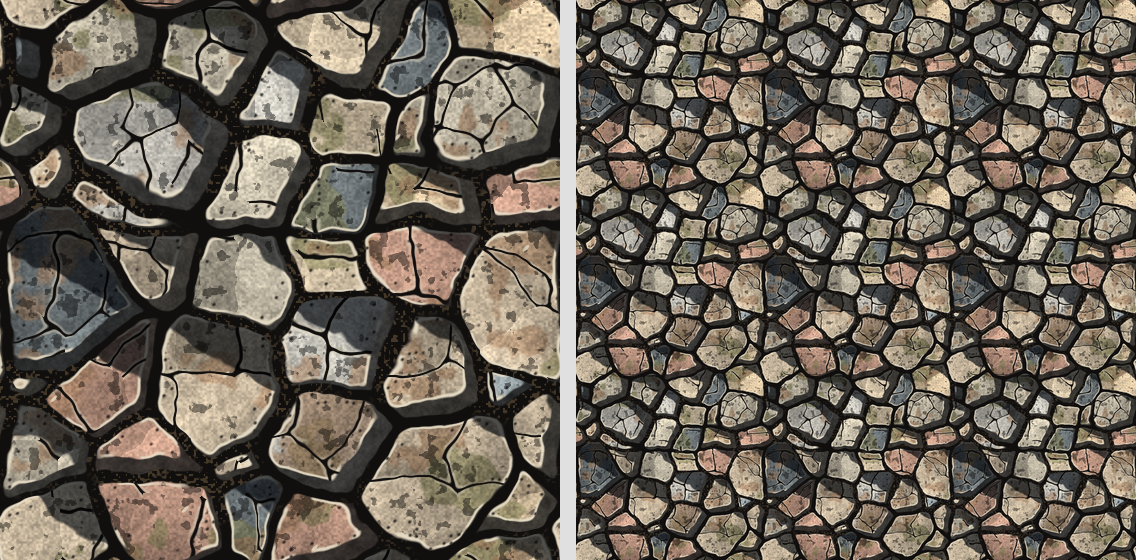
Left: one tile. Right: repeated 3 by 3.
Reproduce this texture procedurally as a WebGL 2 fragment shader.

```glsl
#version 300 es
precision highp float;
// Rugged dry-stone paving: a wrapping power diagram gives stones of mixed size,
// a second one splits them into fragments. Hard shadows, pale chipped rims,
// mineral patches and grain are layered above dark, gritty joints.

uniform vec2 u_resolution;
out vec4 fragColor;

const vec2 STONES = vec2(6.0, 7.0);      // stones across the tile
const vec2 FRAGMENTS = vec2(9.0, 9.0);   // fragments across the tile
const float SIZE_SPREAD = 1.1;           // how far large stones outgrow small ones
const float EDGE_WARP = 0.06;
const float JOINT = 0.055;               // half joint, in stone cells
const float BEVEL = 0.26;                // visible side face, in stone cells
const float RIM = 0.032;
const float CRACK = 0.02;
const float GRAIN = 0.30;
const vec2 SIDE_DIR = vec2(0.75, -0.66);
const vec2 SHADE_DIR = vec2(0.55, 0.83);
const vec3 JOINT_COLOR = vec3(0.065, 0.058, 0.055);
const vec3 GRIT_COLOR = vec3(0.33, 0.27, 0.19);
const vec3 RIM_COLOR = vec3(0.91, 0.87, 0.78);
const vec3 MOSS_COLOR = vec3(0.47, 0.46, 0.31);
const vec3 RUST_COLOR = vec3(0.58, 0.45, 0.34);
const vec3 SHADOW_TINT = vec3(0.34, 0.36, 0.39);
const vec3 ROCK[7] = vec3[7](
  vec3(0.76, 0.70, 0.60), vec3(0.72, 0.66, 0.57), vec3(0.78, 0.70, 0.58),
  vec3(0.69, 0.66, 0.59), vec3(0.66, 0.65, 0.62), vec3(0.42, 0.45, 0.46),
  vec3(0.67, 0.53, 0.46));

struct Cell {
  vec2 id;       // wrapped cell number
  vec2 rel;      // offset from the site
  float weight;
  float base;    // distance to the outline
  float top;     // distance to the top face, inset on the side faces
};

float hash(vec2 p, float seed) {
  return fract(sin(dot(p, vec2(127.1, 311.7)) + seed * 74.7) * 43758.55);
}

float noise(vec2 p, vec2 period, float seed) {
  vec2 i = floor(p), f = fract(p);
  f = f * f * (3.0 - 2.0 * f);
  vec2 a = mod(i, period), b = mod(i + 1.0, period);
  return mix(mix(hash(a, seed), hash(vec2(b.x, a.y), seed), f.x),
             mix(hash(vec2(a.x, b.y), seed), hash(b, seed), f.x), f.y);
}

float fbm(vec2 uv, float freq, float seed) {
  float sum = 0.0, amp = 0.533;
  for (int i = 0; i < 4; i++) {
    sum += amp * noise(uv * freq, vec2(freq), seed);
    freq *= 2.0;
    amp *= 0.5;
  }
  return sum;
}

float smoothMin(float a, float b, float k) {
  float h = max(k - abs(a - b), 0.0) / k;
  return min(a, b) - h * h * k * 0.25;
}

// Site position (xy) and weight (z) of one grid cell.
vec3 site(vec2 cell, vec2 period, float spread) {
  vec2 id = mod(cell, period);
  vec2 jitter = 0.14 + 0.72 * vec2(hash(id, 1.0), hash(id, 2.0));
  return vec3(cell + jitter, spread * pow(hash(id, 3.0), 3.0));
}

// Wrapping power diagram; a share of the borders can be skipped.
Cell findCell(vec2 q, vec2 period, float spread, float skip) {
  vec2 home = floor(q), winner = home;
  vec3 own = vec3(0.0);
  float best = 1e3;
  for (int k = 0; k < 25; k++) {
    vec2 cell = home + vec2(k % 5 - 2, k / 5 - 2);
    vec3 s = site(cell, period, spread);
    float power = dot(q - s.xy, q - s.xy) - s.z;
    if (power < best) { best = power; winner = cell; own = s; }
  }
  Cell c = Cell(mod(winner, period), q - own.xy, own.z, 1.0, 1.0);
  float bevel = BEVEL * hash(c.id, 4.0);
  for (int k = 0; k < 25; k++) {
    vec2 cell = home + vec2(k % 5 - 2, k / 5 - 2);
    if (cell == winner || hash(c.id + mod(cell, period), 5.0) < skip) continue;
    vec3 s = site(cell, period, spread);
    vec2 gap = s.xy - own.xy;
    float len = length(gap);
    float edge = (dot(q - s.xy, q - s.xy) - s.z - best) / (2.0 * len);
    c.base = smoothMin(c.base, edge, 0.07);
    c.top = smoothMin(c.top, edge - bevel * max(dot(gap / len, SIDE_DIR), 0.0), 0.07);
  }
  return c;
}

// Sparse oval marks on a wrapping grid.
float marks(vec2 uv, float count, float density, vec2 stretch, float seed) {
  vec2 q = uv * count, id = mod(floor(q), count);
  vec2 d = fract(q) - 0.35 - 0.3 * vec2(hash(id, seed), hash(id, seed + 1.0));
  d = vec2(d.x + d.y, d.y - d.x) * stretch;
  float soft = 2.0 * count / u_resolution.y;
  return step(hash(id, seed + 2.0), density) * (1.0 - smoothstep(0.28 - soft, 0.28 + soft, length(d)));
}

void main() {
  vec2 uv = gl_FragCoord.xy / u_resolution;
  float aa = STONES.y / min(u_resolution.x, u_resolution.y);
  vec2 warp = vec2(fbm(uv, 8.0, 1.0), fbm(uv, 8.0, 2.0)) - 0.5;
  float cloud = fbm(uv, 10.0, 3.0);
  float fine = fbm(uv, 48.0, 4.0);
  float grain = noise(uv * 256.0, vec2(256.0), 5.0) - 0.5;

  // Stones and their fragments
  Cell stone = findCell((uv + EDGE_WARP * warp) * STONES, STONES, SIZE_SPREAD, 0.0);
  float joint = JOINT * (0.7 + 0.8 * hash(stone.id, 6.0));
  float base = stone.base - joint, top = stone.top - joint;
  vec2 shift = FRAGMENTS * vec2(hash(stone.id, 7.0), hash(stone.id, 8.0));
  float skip = mix(0.7, 0.2, smoothstep(0.0, 0.4, stone.weight));
  Cell frag = findCell((uv + 0.07 * warp) * FRAGMENTS + floor(shift), FRAGMENTS, 0.4, skip);

  // Rock colour, mineral patches and texture
  vec3 tint = ROCK[int(hash(stone.id, 9.0) * 6.99)];
  vec3 rock = tint * (0.88 + 0.26 * hash(frag.id, 10.0));
  rock = mix(rock, MOSS_COLOR, 0.6 * smoothstep(0.60, 0.63, fbm(uv, 7.0, 11.0)));
  rock = mix(rock, RUST_COLOR, 0.6 * smoothstep(0.60, 0.65, fbm(uv, 9.0, 12.0)));
  float streak = noise(vec2(uv.x + uv.y, uv.y - uv.x) * vec2(20.0, 90.0), vec2(20.0, 90.0), 13.0) - 0.5;
  rock *= 0.62 + 0.55 * cloud + 0.25 * fine + 0.10 * streak + GRAIN * grain;
  rock *= 1.0 + 0.16 * dot(frag.rel, vec2(-0.6, 0.6));
  rock *= 1.0 - 0.45 * smoothstep(0.64, 0.70, fine);

  // Cracks, chipped rims, pits and pale nicks
  float broken = smoothstep(0.30, 0.52, noise(uv * 26.0, vec2(26.0), 14.0));
  float crackWidth = CRACK * (0.6 + cloud);
  float lip = 1.0 - smoothstep(crackWidth + 0.02, crackWidth + 0.055, frag.base);
  float rim = 1.0 - smoothstep(RIM - aa, RIM + aa, top);
  rock = mix(rock, RIM_COLOR, max(0.45 * lip, 0.9 * rim) * broken);
  rock = mix(rock, RIM_COLOR, 0.8 * marks(uv, 26.0, 0.035, vec2(1.0, 2.6), 15.0));
  float nearEdge = 1.0 - smoothstep(0.12, 0.2, top);
  rock = mix(rock, JOINT_COLOR, 0.85 * nearEdge * marks(uv, 80.0, 0.13, vec2(0.9, 1.1), 19.0));
  rock = mix(JOINT_COLOR, rock, smoothstep(crackWidth - aa, crackWidth + aa, frag.base));

  // Hard shadow across the upper part of some stones
  float reach = mix(0.08, 0.75, hash(stone.id, 23.0));
  float shade = smoothstep(-0.02, 0.02, dot(stone.rel, SHADE_DIR) + 0.3 * warp.x - reach);
  rock *= mix(vec3(1.0), SHADOW_TINT, shade);

  // Gritty joints, dark side faces, top faces
  float grit = smoothstep(0.60, 0.78, noise(uv * 230.0, vec2(230.0), 24.0));
  vec3 color = mix(JOINT_COLOR, GRIT_COLOR, 0.75 * grit * smoothstep(0.42, 0.58, cloud));
  vec3 side = mix(tint, vec3(0.6), 0.5) * (0.22 + 0.22 * fine + 0.08 * grain);
  color = mix(color, side, smoothstep(-aa, aa, base));
  color = mix(color, rock, smoothstep(-aa, aa, top));
  fragColor = vec4(clamp(color, 0.0, 1.0), 1.0);
}
```
